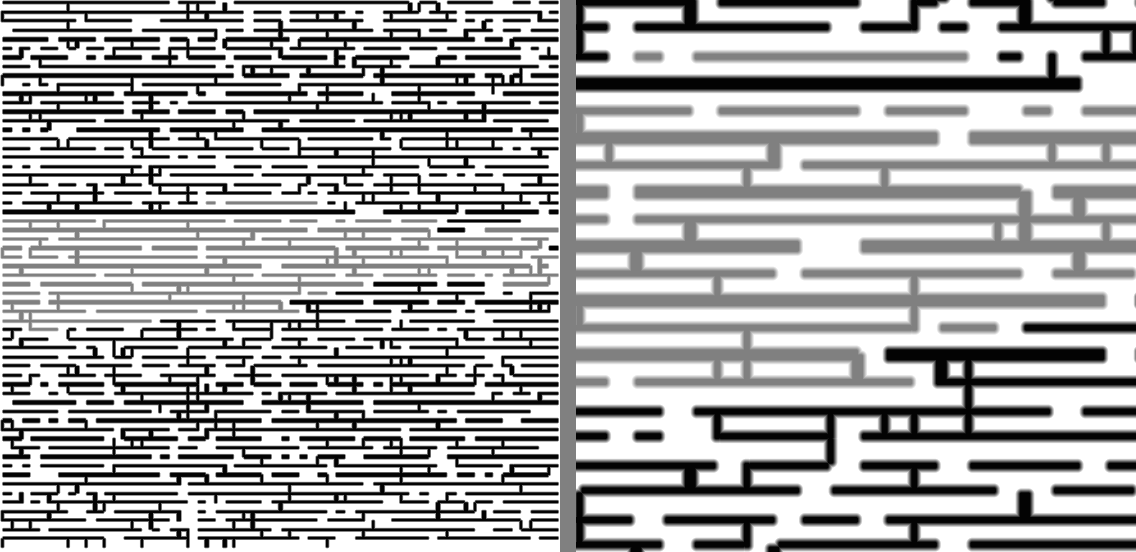
Left, the full canvas; right, a detail of the centre.
A Shadertoy shader for this pattern:

```glsl
const vec2 FINE_GRID = vec2(341.333, 336.0);   // raster steps that line edges snap to
const vec2 PITCH = FINE_GRID / vec2(60.5, 60.8); // node spacing in raster steps
const float MARGIN = 1.75;
const float CELLS = 60.0;
const float HALF_LINE = 1.17;
const float VERTICAL_CHANCE = 0.115;
const vec3 PAPER = vec3(1.0);
const vec3 INK = vec3(0.01);
const vec3 CLUSTER_GRAY = vec3(0.5);

float hash(vec2 p, float seed) {
    vec3 h = fract(vec3(p.xyx + seed) * vec3(0.1031, 0.1030, 0.0973));
    h += dot(h, h.yzx + 33.33);
    return fract((h.x + h.y) * h.z);
}

vec2 snapToGrid(vec2 p) {
    return floor(p) + 0.5;
}

bool insideMaze(vec2 node) {
    return all(greaterThanEqual(node, vec2(0.0))) && all(lessThan(node, vec2(CELLS)));
}

// Positive inside the wedge-like band that holds the gray cluster.
float bandDepth(vec2 node) {
    float x = node.x / CELLS;
    float halfHeight = mix(6.2, 3.2, smoothstep(0.45, 0.75, x));
    return halfHeight - abs(node.y - 29.2 + 1.8 * x);
}

bool hasHorizontal(vec2 node) {
    float gapChance = bandDepth(node) > 0.0 ? 0.08 : 0.15;
    return insideMaze(node) && hash(node, 17.0) > gapChance;
}

// Finds the whole run through a node, so that it takes a single tone.
bool isGray(vec2 node) {
    if (abs(node.y - 29.0) > 9.0) return false;
    vec2 first = node, last = node;
    for (int i = 0; i < 60; i++) {
        if (!hasHorizontal(first - vec2(1.0, 0.0))) break;
        first.x -= 1.0;
    }
    for (int i = 0; i < 60; i++) {
        if (!hasHorizontal(last)) break;
        last.x += 1.0;
    }
    float jitter = 2.4 * hash(first, 71.0) - 1.2;
    bool strayRun = last.x - first.x < 6.0 && hash(first, 53.0) < 0.15;
    return bandDepth(0.5 * (first + last)) + jitter > 0.0 && !strayRun;
}

// Coverage of a bar with slightly rounded corners.
float barCoverage(vec2 p, vec2 low, vec2 high, float softness) {
    const float radius = 0.8;
    vec2 d = abs(p - 0.5 * (low + high)) - 0.5 * (high - low) + radius;
    float dist = length(max(d, 0.0)) + min(max(d.x, d.y), 0.0) - radius;
    return clamp(0.5 - dist / softness, 0.0, 1.0);
}

float horizontalCoverage(vec2 p, vec2 node, float softness) {
    if (!hasHorizontal(node)) return 0.0;
    vec2 start = node * PITCH + MARGIN;
    vec2 end = start + vec2(PITCH.x, 0.0);
    // Joined ends overlap the next bar, free ends stop at the node.
    if (hasHorizontal(node - vec2(1.0, 0.0))) start.x -= 2.0;
    if (hasHorizontal(node + vec2(1.0, 0.0))) end.x += 2.0;
    vec2 spread = vec2(0.0, HALF_LINE);
    return barCoverage(p, snapToGrid(start - spread), snapToGrid(end + spread), softness);
}

float verticalCoverage(vec2 p, vec2 node, float softness) {
    if (!insideMaze(node) || hash(node, 131.0) > VERTICAL_CHANCE) return 0.0;
    vec2 start = node * PITCH + MARGIN;
    vec2 end = start + vec2(0.0, PITCH.y);
    vec2 spread = vec2(HALF_LINE, 0.6);
    return barCoverage(p, snapToGrid(start - spread), snapToGrid(end + spread), softness);
}

vec3 addInk(vec3 color, float coverage, bool gray) {
    return min(color, mix(PAPER, gray ? CLUSTER_GRAY : INK, coverage));
}

void mainImage(out vec4 fragColor, in vec2 fragCoord) {
    vec2 uv = fragCoord / iResolution.xy;
    vec2 p = vec2(uv.x, 1.0 - uv.y) * FINE_GRID;
    float softness = max(1.0, FINE_GRID.y / iResolution.y);
    vec2 baseNode = floor((p - MARGIN) / PITCH);
    vec3 color = PAPER;

    // Nearby nodes each own one edge to the right and one edge down.
    for (int j = -1; j <= 1; j++) {
        for (int i = -1; i <= 1; i++) {
            vec2 node = baseNode + vec2(i, j);
            float across = horizontalCoverage(p, node, softness);
            if (across > 0.0) color = addInk(color, across, isGray(node));

            float down = verticalCoverage(p, node, softness);
            if (down > 0.0) {
                bool gray = isGray(node);
                // Only runs of equal tone are linked.
                if (gray == isGray(node + vec2(0.0, 1.0))) color = addInk(color, down, gray);
            }
        }
    }
    fragColor = vec4(color, 1.0);
}
```
